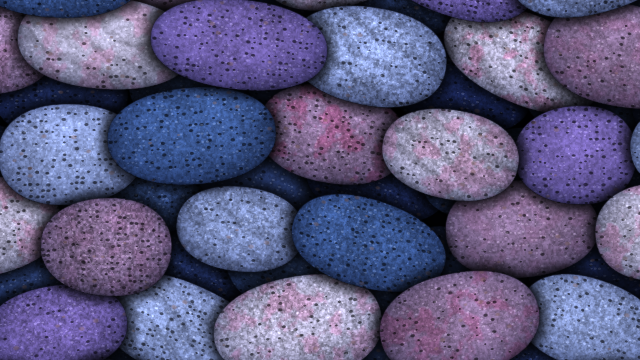
Reproduce this texture procedurally as a Shadertoy shader.

```glsl
// A bed of smooth, speckled river pebbles in blue, lilac and mauve.
// Jittered cells hold egg-shaped stones, painted from back to front;
// each stone casts a contact shadow and has grain, pits and veins.

const vec2 CELL = vec2(0.365, 0.255);
const int FRONT_LAYERS = 3;

float hash(vec2 p) {
    vec3 q = fract(p.xyx * 0.1031);
    q += dot(q, q.yzx + 33.33);
    return fract((q.x + q.y) * q.z);
}

float noise(vec2 p) {
    vec2 i = floor(p), f = fract(p);
    f = f * f * (3.0 - 2.0 * f);
    return mix(mix(hash(i), hash(i + vec2(1, 0)), f.x),
               mix(hash(i + vec2(0, 1)), hash(i + vec2(1, 1)), f.x), f.y);
}

float fbm(vec2 p) {
    float sum = 0.0, amplitude = 0.53;
    for (int i = 0; i < 4; i++) {
        sum += amplitude * noise(p);
        p = mat2(1.6, 1.2, -1.2, 1.6) * p + 7.3;
        amplitude *= 0.5;
    }
    return sum;
}

// Scattered soft dots; density is the share of cells that hold one
float specks(vec2 p, float frequency, float density) {
    p *= frequency;
    vec2 id = floor(p);
    vec2 centre = 0.35 + 0.3 * vec2(hash(id + 3.1), hash(id + 17.7));
    float radius = mix(0.12, 0.34, hash(id + 41.3));
    float dist = length((fract(p) - centre) * vec2(0.8, 1.1));
    return step(hash(id + 71.9), density) * (1.0 - smoothstep(radius * 0.5, radius + 0.1, dist));
}

mat2 rotation(float angle) {
    float c = cos(angle), s = sin(angle);
    return mat2(c, s, -s, c);
}

// Stone colours, split by their share of the bed
vec3 frontColour(float t) {
    vec3 colour = vec3(0.68, 0.67, 0.79);                         // pale lilac
    colour = mix(colour, vec3(0.53, 0.60, 0.81), step(0.27, t));  // periwinkle
    colour = mix(colour, vec3(0.52, 0.43, 0.58), step(0.52, t));  // mauve
    colour = mix(colour, vec3(0.44, 0.38, 0.67), step(0.73, t));  // violet
    return mix(colour, vec3(0.23, 0.34, 0.57), step(0.89, t));    // slate
}

vec3 backColour(float t) {
    return mix(vec3(0.09, 0.13, 0.30), vec3(0.20, 0.29, 0.49), t);
}

// Mineral texture in stone coordinates
vec3 stoneSurface(vec2 p, vec3 base, float seed) {
    p += seed * 37.0;
    float mottle = fbm(p * 9.0) - 0.5;
    float grain = 0.6 * noise(p * 140.0) + 0.4 * noise(p * 290.0) - 0.5;
    float roughness = mix(0.4, 0.85, fract(seed * 13.7));
    vec3 colour = base * (1.0 + 0.45 * mottle + roughness * grain);

    float warm = step(base.b, base.r * 1.4) * fract(seed * 29.3);
    float blotch = smoothstep(0.45, 0.65, fbm(p * 24.0));
    colour *= mix(vec3(1), vec3(1.06, 0.80, 0.88), warm * blotch);

    float banded = step(0.6, fract(seed * 7.9)) * step(0.75, base.b);
    float bands = sin(p.x * 38.0 + p.y * 75.0 + 9.0 * fbm(p * 7.0));
    colour *= 1.0 - 0.14 * banded * smoothstep(0.0, 0.9, bands);

    float pitDensity = mix(0.08, 0.42, fract(seed * 19.1));
    colour *= 1.0 - 0.55 * specks(p, 62.0, pitDensity);
    colour += 0.13 * specks(p + 5.0, 85.0, 0.22);
    return mix(colour, vec3(0.52, 0.40, 0.38), 0.45 * specks(p + 11.0, 48.0, 0.05));
}

// Rounded lighting: bright top, steep falloff to a blue rim
vec3 shade(vec3 colour, float radius, float up) {
    float dome = sqrt(max(1.0 - radius * radius, 0.0));
    float light = 0.33 + 0.70 * pow(dome, 0.6) + 0.13 * up;
    return colour * light * mix(vec3(0.80, 0.88, 1.08), vec3(1), clamp(light, 0.0, 1.0));
}

// Paints one stone and its contact shadow over the scene
vec3 paintStone(vec3 scene, vec2 p, vec2 id, vec3 base, float edge) {
    float seed = hash(id + 5.3);
    float width = mix(0.17, 0.25, hash(id + 23.7));
    vec2 radii = vec2(width, mix(0.115, 0.135, hash(id + 9.9)) + 0.1 * (width - 0.15));
    vec2 local = p * rotation(mix(-0.42, 0.28, hash(id + 61.1)));
    vec2 q = local / radii;
    q.y *= 1.0 + 0.16 * (seed - 0.5) * q.x;
    vec2 powered = pow(abs(q) + 1e-4, vec2(2.2));
    float radius = pow(powered.x + powered.y, 1.0 / 2.2);
    float dist = radius * (radius - 1.0) / (length(q / radii) + 1e-3);

    scene *= mix(0.15, 1.0, smoothstep(-0.012, 0.045, dist));
    float cover = 1.0 - smoothstep(-edge, edge, dist);
    if (cover <= 0.0) return scene;
    vec3 stone = shade(stoneSurface(local, base, seed), radius, p.y / radii.y);
    return mix(scene, stone, cover);
}

// Layer 0 fills the gaps between the stones of the front layers
vec3 paintLayer(vec3 scene, vec2 p, int layer, float edge) {
    vec2 grid = p / CELL + (layer == 0 ? vec2(0.5, 0.55) : vec2(0.1, 0.15));
    for (int j = -1; j <= 1; j++) {
        float row = floor(grid.y) + float(j);
        float shift = 0.5 * mod(row, 2.0);
        for (int i = -1; i <= 1; i++) {
            vec2 cell = vec2(floor(grid.x + shift) + float(i), row);
            vec2 id = cell + (layer == 0 ? 140.0 : 20.0);
            int rank = 1 + int(float(FRONT_LAYERS) * fract(dot(id, vec2(0.755, 0.570))));
            if (layer != 0 && rank != layer) continue;
            vec2 jitter = (vec2(hash(id + 1.7), hash(id + 31.3)) - 0.5) * vec2(0.28, 0.24);
            vec2 offset = (grid + vec2(shift, 0) - cell - 0.5 - jitter) * CELL;
            float t = fract(dot(id, vec2(0.618, 0.273)));
            vec3 base = layer == 0 ? backColour(t) : frontColour(t);
            scene = paintStone(scene, offset, id, base, edge);
        }
    }
    return scene;
}

void mainImage(out vec4 fragColor, in vec2 fragCoord) {
    vec2 p = fragCoord / iResolution.y;
    float edge = 1.0 / iResolution.y;
    vec3 scene = vec3(0.02, 0.025, 0.07);
    for (int layer = 0; layer <= FRONT_LAYERS; layer++)
        scene = paintLayer(scene, p, layer, edge);
    fragColor = vec4(clamp(scene, 0.0, 1.0), 1.0);
}
```
